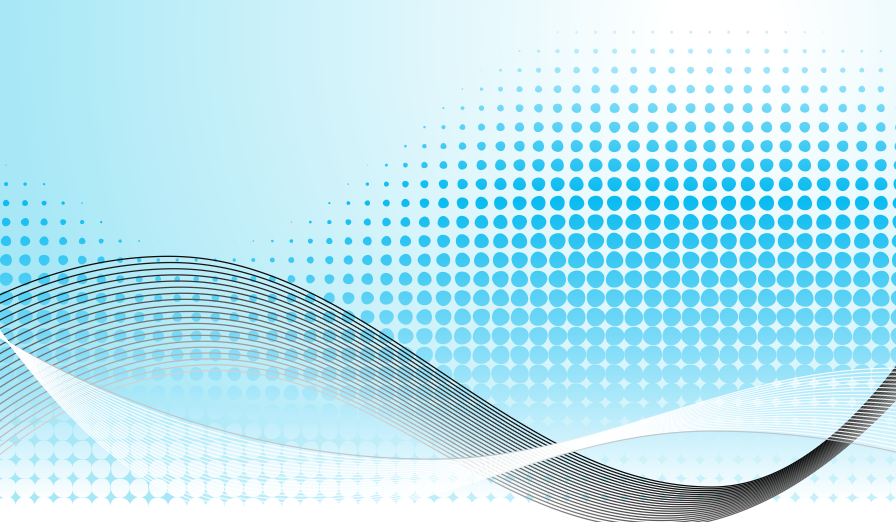
Give the GLSL for this background, as a Shadertoy shader.

```glsl
// Pale cyan halftone dots swelling downward, crossed by two ribbons of fine wavy lines.

const vec2 CANVAS = vec2(768.0, 448.0);   // design units, y pointing down
const float PITCH = 16.3;                 // halftone spacing
const vec3 WHITE = vec3(1.0);
const vec3 SKY = vec3(0.66, 0.91, 0.965);
const vec3 CYAN = vec3(0.03, 0.73, 0.94);

float hash(vec2 p) {
    return fract(sin(dot(p, vec2(127.1, 311.7))) * 43758.5);
}

// Cosine ease between two turning points, with parabolic ends.
float wave(float x, vec2 a, vec2 b, float leftY, float rightY) {
    float t = clamp((x - a.x) / (b.x - a.x), 0.0, 1.0);
    float y = mix(a.y, b.y, 0.5 - 0.5 * cos(3.14159 * t));
    float l = max(a.x - x, 0.0) / a.x;
    float r = max(x - b.x, 0.0) / max(CANVAS.x - b.x, 1.0);
    return y + (leftY - a.y) * l * l + (rightY - b.y) * r * r;
}

// Upper and lower edge of each ribbon at x.
vec2 darkEdges(float x) {
    return vec2(wave(x, vec2(145.0, 220.0), vec2(610.0, 418.0), 253.0, 315.0),
                wave(x, vec2(185.0, 318.0), vec2(560.0, 453.0), 390.0, 343.0));
}

vec2 lightEdges(float x) {
    return vec2(wave(x, vec2(370.0, 394.0), vec2(768.0, 316.0), 290.0, 316.0),
                wave(x, vec2(235.0, 447.0), vec2(610.0, 370.0), 284.0, 388.0));
}

// Box-filtered coverage of a line at distance d.
float stroke(float d, float width, float px) {
    return clamp(0.5 * (width + px) - abs(d), 0.0, min(width, px)) / px;
}

// Coverage of line s (0 to 1) between the edges, using their slopes.
float ribbonLine(float y, vec2 edges, vec2 slopes, float s, float width, float px) {
    float slope = mix(slopes.x, slopes.y, s);
    float d = (y - mix(edges.x, edges.y, s)) / sqrt(1.0 + slope * slope);
    return stroke(d, width, px);
}

// Dot radius grows below an onset height that varies across the canvas.
float dotRadius(vec2 c) {
    float onset = mix(135.0, 205.0, smoothstep(0.0, 150.0, c.x))
                - 200.0 * smoothstep(180.0, 520.0, c.x)
                + 22.0 * smoothstep(640.0, 768.0, c.x);
    float reach = mix(115.0, 148.0, smoothstep(100.0, 400.0, c.x));
    return 9.5 * (1.0 - exp(-max(c.y - onset, 0.0) / reach));
}

// Coverage of slightly wobbly halftone dots, including overlapping neighbours.
float halftone(vec2 p, float px) {
    vec2 origin = vec2(592.0, 158.0);
    vec2 cell = floor((p - origin) / PITCH + 0.5);
    float cover = 0.0;
    for (int j = -1; j <= 1; j++)
    for (int i = -1; i <= 1; i++) {
        vec2 id = cell + vec2(i, j);
        vec2 center = origin + id * PITCH;
        vec2 q = p - center;
        float turn = atan(q.y, q.x + 0.0001) * 3.0 + 6.28 * hash(id);
        float r = dotRadius(center);
        float d = length(q) - r * (1.0 + 0.035 * sin(turn));
        float small = smoothstep(0.0, 0.8, r);
        cover = max(cover, small * clamp(0.5 - d / px, 0.0, 1.0));
    }
    return cover;
}

vec3 backdrop(vec2 p) {
    float d = length(p - vec2(620.0, 30.0));
    return mix(WHITE, SKY, clamp((d - 45.0) / 560.0, 0.0, 1.0));
}

void mainImage(out vec4 fragColor, in vec2 fragCoord) {
    vec2 p = fragCoord / iResolution.xy * CANVAS;
    p.y = CANVAS.y - p.y;
    float px = CANVAS.y / iResolution.y;

    // Background and dots, both dissolving into white at the foot
    vec3 color = backdrop(p);
    float pale = p.y < 168.0 ? 0.85 * (168.0 - p.y) / 150.0 : (p.y - 168.0) / 262.0;
    vec3 dotColor = mix(CYAN, WHITE, clamp(pale, 0.0, 1.0));
    color = mix(color, dotColor, halftone(p, px));
    color = mix(color, WHITE, smoothstep(431.0, 437.0, p.y));

    // Dark ribbon, fading toward its lower edge on the left
    vec2 edges = darkEdges(p.x);
    vec2 slopes = darkEdges(p.x + 1.0) - edges;
    float right = smoothstep(330.0, 560.0, p.x);
    for (int i = 0; i < 20; i++) {
        float s = float(i) / 19.0;
        vec3 ink = vec3(mix(0.04 + 0.78 * s, 0.04 + 0.36 * s, right));
        color = mix(color, ink, ribbonLine(p.y, edges, slopes, s, 1.1, px));
    }

    // Light ribbon with a soft veil and faint grey rims
    edges = lightEdges(p.x);
    slopes = lightEdges(p.x + 1.0) - edges;
    float lo = min(edges.x, edges.y), hi = max(edges.x, edges.y);
    float veil = smoothstep(lo - px, lo + px, p.y) * (1.0 - smoothstep(hi - px, hi + px, p.y));
    color = mix(color, WHITE, 0.15 * veil);
    for (int i = 0; i < 22; i++) {
        float s = float(i) / 21.0;
        float side = smoothstep(400.0, 540.0, p.x);
        float rim = i == 0 ? 1.0 - side : (i == 21 ? side : 0.0);
        vec3 ink = mix(WHITE, vec3(0.74, 0.76, 0.77), rim);
        color = mix(color, ink, 0.9 * ribbonLine(p.y, edges, slopes, s, 1.0, px));
    }

    fragColor = vec4(color, 1.0);
}
```
